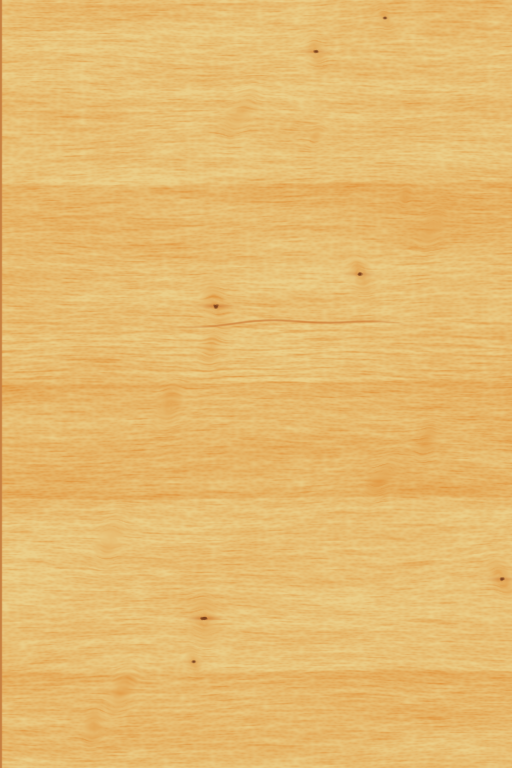
Give the GLSL for this texture, as a Shadertoy shader.

```glsl
// Pale honey-coloured wood boards with horizontal grain, faint knots and growth rings.

vec2 hash2(vec2 p) {
    p = vec2(dot(p, vec2(127.1, 311.7)), dot(p, vec2(269.5, 183.3)));
    return fract(sin(p) * 43758.55);
}

// Cellular noise with a soft minimum, so neighbouring cells blend without creases.
float softCells(vec2 p) {
    vec2 cell = floor(p), local = fract(p);
    float sum = 0.0;
    for (int j = -1; j <= 1; j++)
        for (int i = -1; i <= 1; i++) {
            vec2 offset = vec2(i, j);
            sum += exp(-6.0 * length(offset + hash2(cell + offset) - local));
        }
    return -log(sum) / 6.0;
}

// Each seam holds height, depth of shade and fade length; a negative fade goes upwards.
float boardShade(float y) {
    vec3 seams[6] = vec3[6](
        vec3(0.998, 0.25, 0.03), vec3(0.870, 0.14, 0.05), vec3(0.763, 0.44, 0.09),
        vec3(0.505, 0.40, 0.10), vec3(0.350, 0.34, -0.05), vec3(0.128, 0.42, 0.09));
    float shade = 0.0;
    for (int i = 0; i < 6; i++) {
        float d = (seams[i].x - y) / seams[i].z;
        shade += seams[i].y * smoothstep(0.0, 0.06, d) * exp(-max(d, 0.0));
    }
    return shade;
}

void mainImage(out vec4 fragColor, in vec2 fragCoord) {
    vec2 p = fragCoord / iResolution.y;
    float width = iResolution.x / iResolution.y;
    float pixel = 1.0 / iResolution.y;

    // Slow waves bend the grain.
    vec2 q = p;
    q.y += 0.004 * sin(p.x * 7.0 + p.y * 19.0) + 0.002 * sin(p.x * 19.0 - p.y * 31.0);

    // Scattered knots: upright smudges, some with a dark core and an orange flare.
    float smudge = 0.0, flare = 0.0, core = 0.0;
    for (int i = 0; i < 18; i++) {
        float id = float(i);
        vec2 spot = hash2(vec2(id, 3.7)), kind = hash2(vec2(id, 8.2));
        vec2 d = p - vec2(spot.x * width, (id + spot.y) / 18.0);
        float size = mix(0.006, 0.014, kind.x);
        vec2 r = vec2(d.x + (kind.y - 0.5) * d.y, d.y * 0.5) / size;
        float halo = exp(-dot(r, r));
        smudge += halo * mix(0.25, 0.6, kind.y);
        q.y -= 0.5 * d.y * halo;
        if (kind.y > 0.5) {
            vec2 f = d / vec2(0.016, 0.0025);
            flare += exp(-dot(f, f)) * kind.x;
            float radius = 0.0015 + 0.0025 * kind.x * softCells(d * 250.0 + id);
            core += 0.8 * smoothstep(radius + pixel, radius - pixel, length(d * vec2(0.7, 1.0)));
        }
    }

    // Grain from fine fibres up to broad bands.
    float fibres = softCells(q * vec2(28.0, 260.0)) - 0.36;
    float specks = softCells(q * vec2(130.0, 300.0) + 5.0) - 0.36;
    float bands = softCells(q * vec2(5.0, 75.0) + 11.0) - 0.36;
    float clouds = softCells(q * vec2(3.0, 20.0) + 23.0) - 0.36;
    float streaks = smoothstep(0.17, 0.05, softCells(q * vec2(9.0, 130.0) + 37.0));

    // Growth rings, strongest in the middle board.
    float ringZone = smoothstep(0.490, 0.510, p.y) * smoothstep(0.588, 0.575, p.y);
    ringZone += 0.4 * smoothstep(0.05, 0.09, p.y) * smoothstep(0.130, 0.125, p.y);
    float ringY = q.y + 0.006 * sin(p.x * 8.0 + 1.0) + 0.0015 * sin(p.x * 37.0 + p.y * 60.0)
                + 0.012 * clouds;
    float rings = pow(0.5 + 0.5 * sin(6.2832 * ringY / 0.0105), 4.0);
    rings *= (0.12 + ringZone) * clamp(0.7 + 3.0 * bands, 0.2, 1.3);

    // One broken vein along the top of the ringed board.
    float veinY = 0.577 + 0.005 * sin(p.x * 12.0 + 3.0) + 0.002 * sin(p.x * 41.0);
    float vein = smoothstep(0.0025, 0.0, abs(p.y - veinY)) * smoothstep(-0.3, 0.7, sin(p.x * 11.0 - 2.6));

    float tone = 0.92 - boardShade(p.y + 0.002 * sin(p.x * 9.0));
    tone += 0.55 * fibres + 0.45 * specks + 0.45 * bands + 0.4 * clouds;
    tone -= 0.28 * streaks + 0.38 * rings;
    tone -= smudge * clamp(0.8 + 2.0 * bands + 2.0 * specks, 0.2, 1.5);

    vec3 amber = vec3(0.885, 0.61, 0.275), honey = vec3(0.915, 0.775, 0.49);
    vec3 color = mix(amber, honey, clamp(tone, -0.5, 1.2));
    color = mix(color, vec3(0.80, 0.44, 0.16), clamp(0.65 * flare + 0.6 * vein, 0.0, 0.8));
    color = mix(color, vec3(0.40, 0.18, 0.07), clamp(core, 0.0, 0.85));

    // Brown edge strip on the left.
    color = mix(color, vec3(0.78, 0.50, 0.25), smoothstep(0.0026 + pixel, 0.0026 - pixel, p.x));
    fragColor = vec4(color, 1.0);
}
```
